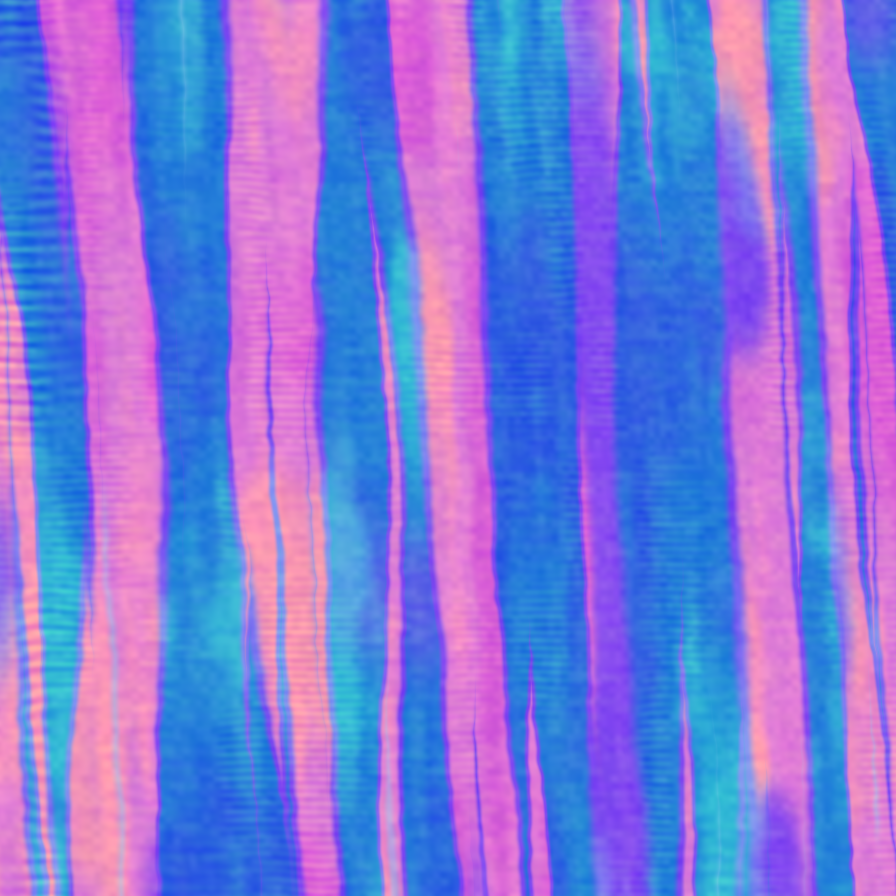
This texture map is drawn by a three.js fragment shader. Its source:

```glsl
// Tangent-space normal colours of long, swaying muscle-like fibres.
// Tapering bands in jittered columns give the sideways slope; stretched
// noise gives the upward slope, with fine ribs laid across the fibres.
varying vec2 vUv;

const float TAU = 6.2831853;
const vec3 INDIGO = vec3(0.19, 0.37, 0.88);
const vec3 BLUE = vec3(0.15, 0.50, 0.85);
const vec3 TEAL = vec3(0.20, 0.72, 0.84);
const vec3 VIOLET = vec3(0.50, 0.29, 0.94);
const vec3 LILAC = vec3(0.50, 0.58, 0.94);
const vec3 MAGENTA = vec3(0.86, 0.37, 0.84);
const vec3 PINK = vec3(0.87, 0.49, 0.84);
const vec3 CORAL = vec3(0.98, 0.59, 0.69);
const vec3 PALE = vec3(0.58, 0.76, 0.94);

float hash(vec2 p) {
  vec3 q = fract(p.xyx * 0.1031);
  q += dot(q, q.yzx + 33.33);
  return fract((q.x + q.y) * q.z);
}

float noise(vec2 p) {
  vec2 cell = floor(p);
  vec2 f = fract(p);
  f = f * f * (3.0 - 2.0 * f);
  float low = mix(hash(cell), hash(cell + vec2(1.0, 0.0)), f.x);
  float high = mix(hash(cell + vec2(0.0, 1.0)), hash(cell + 1.0), f.x);
  return mix(low, high, f.y);
}

// Noise centred on zero, with its own frequency along each axis
float ripple(vec2 p, float across, float up, float seed) {
  return noise(p * vec2(across, up) + seed) - 0.5;
}

// Three-stop colour ramp
vec3 ramp(vec3 a, vec3 b, vec3 c, float t) {
  return mix(mix(a, b, smoothstep(0.0, 0.5, t)), c, smoothstep(0.5, 1.0, t));
}

// Upright bands, one per column; a negative half width makes a band taper out
float fibres(vec2 p, float count, vec2 widths, vec2 softness, float seed) {
  float x = p.x * count;
  float column = floor(x);
  float mask = 0.0;
  for (int i = -1; i <= 1; i++) {
    float id = column + float(i);
    float key = id * 7.0 + seed;
    float jitter = 0.2 * (hash(vec2(key, 3.0)) - 0.5);
    float sway = 0.3 * (noise(vec2(key + 1.0, p.y * 2.0 + 20.0)) - 0.5);
    float d = x - (id + 0.5 + jitter + sway);
    float halfWidth = mix(widths.x, widths.y, noise(vec2(key + 2.0, p.y * 1.8 + 40.0)));
    // Each side has its own, slowly changing edge softness
    float leftSoft = noise(vec2(key + 3.0, p.y * 3.0 + 60.0));
    float rightSoft = noise(vec2(key + 4.0, p.y * 3.0 + 80.0));
    float blur = mix(leftSoft, rightSoft, smoothstep(-0.1, 0.1, d));
    float soft = count * mix(softness.x, softness.y, blur * blur);
    mask = max(mask, smoothstep(-soft, soft, halfWidth - abs(d)));
  }
  return mask;
}

// Ridges running across the fibres, fading in and out in narrow patches
float ribs(vec2 p, float count, float seed) {
  float wobble = 0.8 * noise(p * vec2(18.0, 9.0) + seed);
  float patches = smoothstep(0.4, 0.9, noise(p * vec2(24.0, 7.0) + seed + 9.0));
  return patches * sin(TAU * (p.y * count + wobble));
}

void main() {
  // Slight lean, a shared slow bend and a little roughness of the edges
  vec2 p = vUv;
  p.x += 0.05 * (p.y - 0.5) + 0.05 * ripple(vUv, 2.0, 1.8, 5.0);
  p.x += 0.007 * ripple(vUv, 14.0, 11.0, 13.0) + 0.003 * ripple(vUv, 40.0, 60.0, 29.0);

  // Sideways slope: broad bands, thin slivers, and splits cut into them
  float broad = fibres(p - vec2(0.067, 0.0), 6.0, vec2(0.11, 0.33), vec2(0.005, 0.020), 101.0);
  float sliver = fibres(p, 13.0, vec2(-0.24, 0.19), vec2(0.005, 0.013), 307.0);
  float split = fibres(p, 15.0, vec2(-0.36, 0.16), vec2(0.005, 0.012), 503.0);
  float crease = fibres(p, 11.0, vec2(-0.14, 0.06), vec2(0.003, 0.006), 709.0);
  float slope = max(broad * (1.0 - 0.85 * split), 0.95 * sliver);
  float strength = noise(p * vec2(12.0, 2.8) + 31.0);
  slope *= mix(0.55, 1.0, smoothstep(0.12, 0.42, strength));

  // Faint violet shading over a few of the hollows
  float shade = noise(p * vec2(11.0, 3.0) + 71.0);
  slope = max(slope, 0.3 * smoothstep(0.75, 1.0, shade));

  // Upward slope: long patches, strands, mottling and fine streaks
  float streaks = ripple(p, 70.0, 7.0, 17.0);
  float lift = 0.53 + 1.0 * ripple(p, 9.0, 3.2, 11.0) + 0.55 * ripple(p, 27.0, 3.2, 47.0);
  lift += 0.3 * ripple(p, 34.0, 20.0, 83.0) + 0.25 * streaks;
  lift = clamp(lift, 0.0, 1.0);

  vec3 hollow = ramp(INDIGO, BLUE, TEAL, lift);
  vec3 edge = mix(VIOLET, LILAC, smoothstep(0.5, 0.95, lift));
  vec3 flank = ramp(MAGENTA, PINK, CORAL, lift);
  vec3 color = ramp(hollow, edge, flank, slope);
  color = mix(color, PALE, 0.5 * crease * smoothstep(0.35, 0.7, lift));

  // Fine relief, stronger along the left border
  float border = 1.0 - smoothstep(0.03, 0.1, vUv.x);
  float coarse = ribs(p, 62.0, 23.0) * (0.3 + 1.2 * border);
  float fine = ribs(p, 108.0, 59.0);
  float dashes = ripple(p, 50.0, 115.0, 37.0);
  float grain = ripple(p, 130.0, 130.0, 61.0);
  color += vec3(0.03, 0.06, -0.015) * coarse;
  color += vec3(0.015, 0.035, -0.01) * fine;
  color += vec3(0.04, 0.08, -0.02) * dashes;
  color += vec3(0.06, 0.05, 0.02) * grain + vec3(0.07, 0.03, 0.0) * streaks;

  gl_FragColor = vec4(clamp(color, 0.0, 1.0), 1.0);
}
```
